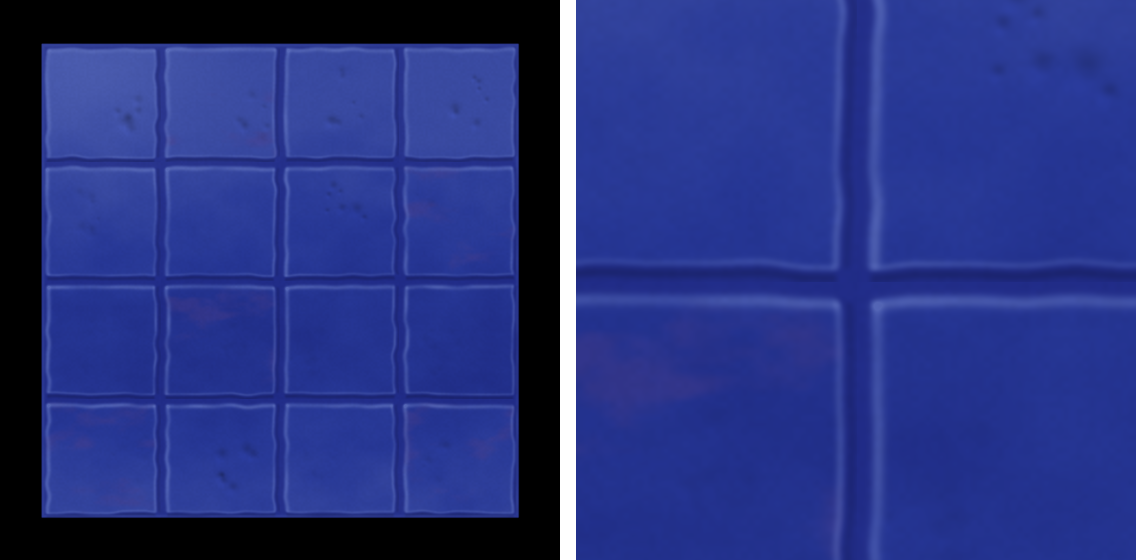
Left: the whole. Right: its middle third, enlarged.
Give the GLSL for this texture, as a Shadertoy shader.

```glsl
// Glossy cobalt ceramic panel of 4 by 4 pillowed tiles on a black ground.

const vec2  PANEL_MIN = vec2(0.0742, 0.0755);
const vec2  PANEL_MAX = vec2(0.9264, 0.9220);
const float TILES = 4.0;          // tiles across and down
const float TILE_HALF = 0.457;    // half width of a tile, in cells
const float CORNER = 0.025;       // corner radius, in cells
const float WOBBLE = 0.026;       // unevenness of the tile edges
const float RIM_WIDTH = 0.019;    // width of the bright glaze rims
const int   PITS = 7;             // dents per tile

const vec3 GROUND = vec3(0.0);
const vec3 DEEP   = vec3(0.120, 0.170, 0.520);
const vec3 COBALT = vec3(0.150, 0.215, 0.585);
const vec3 SHEEN  = vec3(0.225, 0.290, 0.630);
const vec3 GLINT  = vec3(0.370, 0.440, 0.740);
const vec3 GROUT  = vec3(0.120, 0.155, 0.510);
const vec3 SCUFF  = vec3(0.310, 0.240, 0.530);

float hash(vec2 p) {
    return fract(sin(dot(p, vec2(127.1, 311.7))) * 43758.5453);
}

// Value noise that wraps over the canvas; freq holds whole numbers.
float noise(vec2 uv, vec2 freq) {
    vec2 p = uv * freq, i = floor(p), f = fract(p);
    f = f * f * (3.0 - 2.0 * f);
    vec2 a = mod(i, freq), b = mod(i + 1.0, freq);
    return mix(mix(hash(a), hash(vec2(b.x, a.y)), f.x),
               mix(hash(vec2(a.x, b.y)), hash(b), f.x), f.y);
}

float fbm(vec2 uv, vec2 freq) {
    float sum = 0.0, amp = 0.5;
    for (int i = 0; i < 4; i++) {
        sum += amp * noise(uv, freq);
        freq *= 2.0;
        amp *= 0.5;
    }
    return sum / 0.9375;
}

float roundedBox(vec2 p, vec2 halfSize, float radius) {
    vec2 q = abs(p) - halfSize + radius;
    return length(max(q, 0.0)) + min(max(q.x, q.y), 0.0) - radius;
}

float ridge(float x, float width) {
    return exp(-x * x / (width * width));
}

// Signed shading of small dents clustered in one spot of a tile.
float dents(vec2 p, vec2 cell) {
    float shade = 0.0;
    vec2 cluster = 0.5 * vec2(hash(cell + 3.1), hash(cell + 7.7)) - 0.25;
    for (int i = 0; i < PITS; i++) {
        vec2 seed = cell * 5.3 + float(i) * 1.7;
        vec2 spread = vec2(hash(seed), hash(seed + 19.2)) - 0.5;
        float radius = mix(0.018, 0.045, hash(seed + 41.5));
        vec2 d = (p - cluster - spread * vec2(0.35, 0.45)) / radius;
        shade += 0.45 * exp(-dot(d + vec2(0.5, 1.1), d + vec2(0.5, 1.1))) - exp(-dot(d, d));
    }
    return shade * mix(0.15, 1.0, pow(hash(cell + 11.3), 2.0));
}

// Broad reflection: bright at the top left, darkest below the middle.
vec3 glaze(vec2 panel, float variation) {
    float light = 0.26 + 0.72 * smoothstep(0.35, 0.98, panel.y)
                + 0.38 * smoothstep(0.30, 0.0, panel.y) + variation;
    vec3 color = mix(DEEP, COBALT, smoothstep(0.0, 0.5, light));
    color = mix(color, SHEEN, smoothstep(0.35, 1.0, light));
    vec2 glow = (panel - vec2(0.08, 0.97)) / vec2(0.24, 0.20);
    return mix(color, GLINT, 0.45 * exp(-dot(glow, glow)));
}

void mainImage(out vec4 fragColor, in vec2 fragCoord) {
    vec2 uv = fragCoord / iResolution.xy;
    float px = 1.0 / min(iResolution.x, iResolution.y);
    vec2 panelSize = PANEL_MAX - PANEL_MIN;
    vec2 panel = (uv - PANEL_MIN) / panelSize;

    // Tile cell with uneven edges
    vec2 cell = floor(panel * TILES);
    vec2 p = fract(panel * TILES) - 0.5;
    vec2 wave = vec2(noise(uv, vec2(10, 44)), noise(uv + 0.37, vec2(32, 10))) - 0.5;
    vec2 q = p + WOBBLE * wave;
    float d = roundedBox(q, vec2(TILE_HALF), CORNER);
    float tileMask = 1.0 - smoothstep(-0.012, 0.012 + px * TILES, d);

    // Glaze with mottling, tile variation and dents
    float mottle = fbm(uv, vec2(16, 20)) - 0.5;
    float variation = 0.32 * mottle + 0.14 * (hash(cell + 2.0) - 0.5);
    vec3 base = glaze(panel, variation);
    vec3 tile = base * (1.0 + 0.17 * dents(p, cell));
    float scuff = smoothstep(0.55, 0.8, fbm(uv + 0.21, vec2(14, 24)));
    tile = mix(tile, SCUFF, 0.35 * scuff * step(0.86, hash(cell + 5.0)));

    // Grout takes some of the reflection and shadows under each tile
    vec3 color = mix(mix(GROUT, base, 0.35), tile, tileMask);
    vec2 along = 1.0 - smoothstep(TILE_HALF - 0.02, TILE_HALF + 0.01, abs(q.yx));
    float shadow = ridge(q.y + 0.482, 0.016) * along.y + 0.6 * ridge(q.x - 0.482, 0.014) * along.x;
    color *= 1.0 - 0.16 * shadow;

    // Bright rims: strong at the left and top, thin at the right and bottom
    float wear = mix(0.35, 1.0, noise(uv + 0.11, vec2(28, 28)));
    vec2 strong = vec2(ridge(q.x + 0.443, RIM_WIDTH), ridge(q.y - 0.443, RIM_WIDTH));
    vec2 thin = vec2(ridge(q.x - 0.450, 0.7 * RIM_WIDTH), ridge(q.y + 0.452, 0.6 * RIM_WIDTH));
    float rim = wear * dot(0.72 * strong + vec2(0.50, 0.38) * thin, along);
    color = mix(color, GLINT, min(rim, 0.8));

    // Fine grain, outer lip and the cut edge of the panel
    color *= 1.0 + 0.035 * (noise(uv, vec2(256)) - 0.5);
    float edge = roundedBox(uv - 0.5 * (PANEL_MIN + PANEL_MAX), 0.5 * panelSize, 0.002);
    color = mix(color, SHEEN, 0.55 * wear * ridge(edge + 0.003, 0.0025));
    color = mix(color, GROUND, smoothstep(-px, px, edge));
    fragColor = vec4(color, 1.0);
}
```
